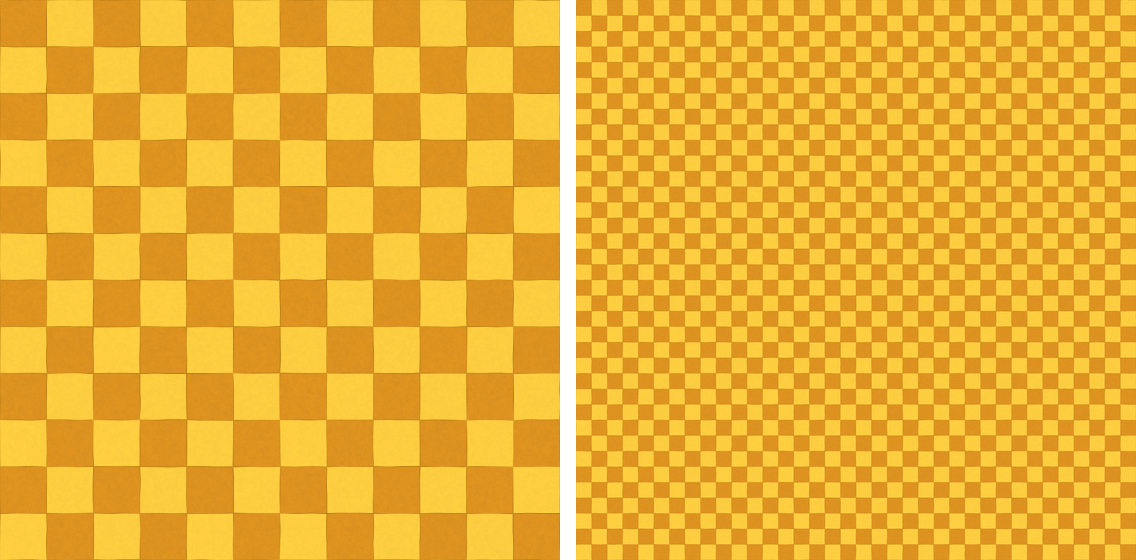
Left: one tile. Right: repeated 3 by 3.
This pattern is drawn by a WebGL 1 fragment shader. Its source:

```glsl
precision highp float;
// Checkerboard of golden yellow and ochre squares with a fine paper grain.
// Edges waver slightly and carry a thin, uneven brown seam.
// All noise lives on a wrapping lattice, so the canvas tiles.

uniform vec2 u_resolution;

const float CHECKS = 12.0;            // squares per side, even so that it tiles
const vec3 LIGHT = vec3(0.99, 0.805, 0.25);
const vec3 DARK = vec3(0.868, 0.575, 0.125);
const vec3 SEAM = vec3(0.64, 0.43, 0.06);
const float SEAM_HALF_WIDTH = 0.009;  // in squares
const float SEAM_MIN = 0.2;
const float SEAM_MAX = 0.85;
const float WOBBLE = 0.016;           // edge waver, in squares
const float GRAIN_LIGHT = 0.035;
const float GRAIN_DARK = 0.055;
const float TONE_SHIFT = 0.008;       // brightness change between squares

float hash(vec2 p) {
  vec3 q = fract(vec3(p.xyx) * 0.1031);
  q += dot(q, q.yzx + 33.33);
  return fract((q.x + q.y) * q.z);
}

// Value noise over the unit canvas, wrapping after a whole number of cells.
float wrapNoise(vec2 uv, float period, float seed) {
  vec2 p = uv * period;
  vec2 cell = floor(p);
  vec2 f = fract(p);
  f = f * f * (3.0 - 2.0 * f);
  vec2 a = mod(cell, period) + seed;
  vec2 b = mod(cell + 1.0, period) + seed;
  return mix(mix(hash(a), hash(vec2(b.x, a.y)), f.x),
             mix(hash(vec2(a.x, b.y)), hash(b), f.x), f.y);
}

void main() {
  vec2 uv = gl_FragCoord.xy / u_resolution;
  float pixel = CHECKS / min(u_resolution.x, u_resolution.y);

  // Slightly wavering grid
  vec2 waver = vec2(wrapNoise(uv, 36.0, 11.0), wrapNoise(uv, 36.0, 71.0)) - 0.5;
  vec2 p = uv * CHECKS + WOBBLE * waver;
  vec2 cell = mod(floor(p), CHECKS);
  vec2 edge = 0.5 - abs(fract(p) - 0.5);

  // Smooth checker: the product of two softened square waves
  vec2 wave = (1.0 - 2.0 * mod(cell, 2.0)) * clamp(2.0 * edge / pixel, 0.0, 1.0);
  float lightness = 0.5 + 0.5 * wave.x * wave.y;
  vec3 color = mix(DARK, LIGHT, lightness);

  // Paper grain and a faint tone for each square
  float grain = 0.6 * wrapNoise(uv, 320.0, 23.0)
              + 0.4 * wrapNoise(uv, 144.0, 57.0) - 0.5;
  color *= 1.0 + grain * mix(GRAIN_DARK, GRAIN_LIGHT, lightness);
  color *= 1.0 + TONE_SHIFT * (hash(cell + 131.0) - 0.5);

  // Thin seams whose strength fades in and out
  vec2 seam = clamp((SEAM_HALF_WIDTH - edge) / pixel + 0.5, 0.0, 1.0);
  float wear = mix(SEAM_MIN, SEAM_MAX, wrapNoise(uv, 24.0, 91.0));
  color = mix(color, SEAM, max(seam.x, seam.y) * wear);

  gl_FragColor = vec4(color, 1.0);
}
```
